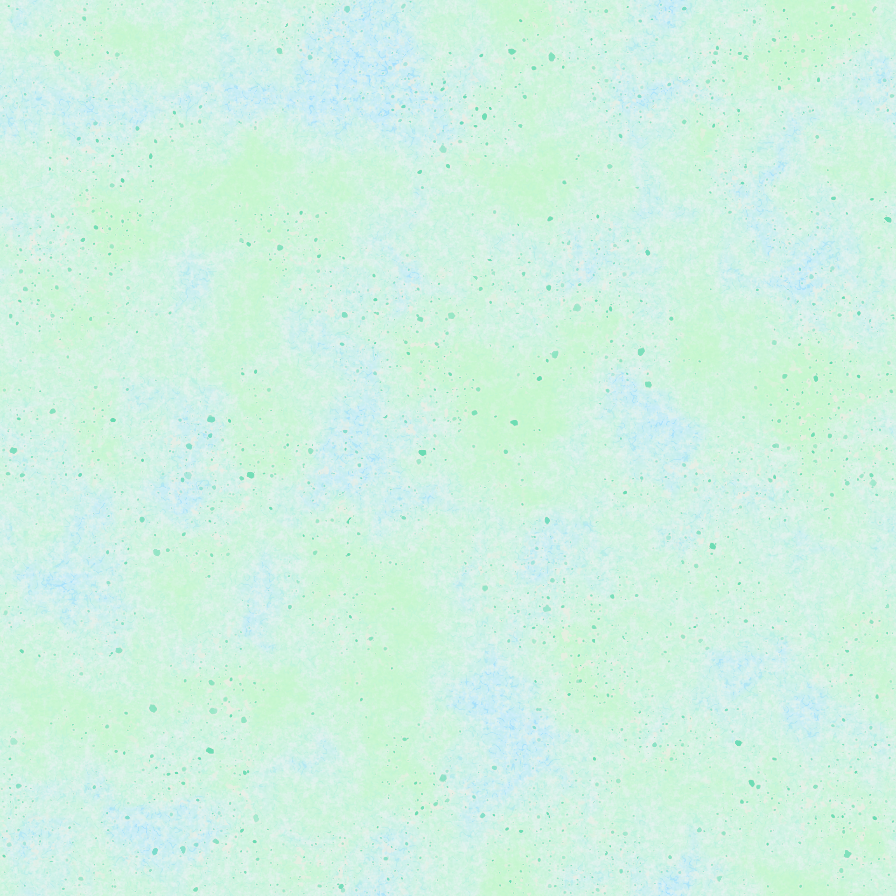
Reproduce this texture procedurally as a Shadertoy shader.

```glsl
// Pale mint plaster with soft green and sky blue clouds, fine crackle and speckles.
// Wrapped gradient noise gives the clouds, grain and veins; jittered grids scatter
// the irregular teal dots. Every frequency is whole, so the square tiles.

const vec3 GREEN = vec3(0.780, 0.968, 0.815);
const vec3 MINT  = vec3(0.815, 0.955, 0.890);
const vec3 SKY   = vec3(0.790, 0.930, 0.965);
const vec3 AZURE = vec3(0.600, 0.860, 0.995);
const vec3 AQUA  = vec3(0.700, 0.950, 0.865);
const vec3 PALE  = vec3(0.885, 0.950, 0.930);
const vec3 CREAM = vec3(0.930, 0.930, 0.895);
const vec3 TEAL  = vec3(0.370, 0.850, 0.680);

const float CLOUD_CELLS   = 6.0;   // large colour patches across the canvas
const float WARP_CELLS    = 9.0;   // bends the patch outlines
const float CLUSTER_CELLS = 7.0;   // groups of speckles
const float GRAIN_CELLS   = 64.0;  // pale mottling
const float DUST_CELLS    = 190.0; // finest light and dark grain
const float VEIN_CELLS    = 72.0;  // fine crackle
const float FLECK_CELLS   = 64.0;  // cream chips
const float CLOUD_GAIN    = 0.60;
const float WARP_AMOUNT   = 0.035;
const float GRAIN_AMOUNT  = 0.75;
const float DUST_AMOUNT   = 0.035;
const float VEIN_AMOUNT   = 0.60;

// Integer hash: three random values in 0..1 for a cell and a seed
vec3 hash3(vec2 cell, float seed) {
    uvec3 v = uvec3(ivec3(vec3(cell, seed))) * 1664525u + 1013904223u;
    v.x += v.y * v.z; v.y += v.z * v.x; v.z += v.x * v.y;
    v ^= v >> 16u;
    v.x += v.y * v.z; v.y += v.z * v.x; v.z += v.x * v.y;
    return vec3(v >> 8u) / 16777216.0;
}

float cornerSlope(vec2 cell, vec2 offset, float period, float seed) {
    float angle = 6.28318 * hash3(mod(cell, period), seed).x;
    return dot(vec2(cos(angle), sin(angle)), offset);
}

// Gradient noise that wraps after a whole number of cells
float noise(vec2 uv, float period, float seed) {
    vec2 p = uv * period, i = floor(p), f = p - i;
    vec2 w = f * f * f * (f * (f * 6.0 - 15.0) + 10.0);
    vec2 e = vec2(1.0, 0.0);
    float low  = mix(cornerSlope(i, f, period, seed),
                     cornerSlope(i + e, f - e, period, seed), w.x);
    float high = mix(cornerSlope(i + e.yx, f - e.yx, period, seed),
                     cornerSlope(i + 1.0, f - 1.0, period, seed), w.x);
    return mix(low, high, w.y);
}

float fbm(vec2 uv, float period, int octaves, float gain, float seed) {
    float sum = 0.0, amp = 1.0;
    for (int k = 0; k < octaves; k++) {
        sum += amp * noise(uv, period, seed + float(k));
        period *= 2.0;
        amp *= gain;
    }
    return sum;
}

// Thin lines along the zero crossings of noise
float veins(vec2 uv, float period, float seed) {
    return 1.0 - smoothstep(0.0, 0.12, abs(fbm(uv, period, 2, 0.7, seed)));
}

// One dot per grid cell at most; x is the dot, y its pale rim
vec2 speckles(vec2 uv, float cells, vec2 radii, float chance, float seed) {
    vec2 cell = floor(uv * cells);
    vec3 place = hash3(cell, seed), look = hash3(cell, seed + 1.0);
    vec2 d = uv - (cell + 0.25 + 0.5 * place.xy) / cells;
    float turn = 6.28318 * look.y;
    d = mat2(cos(turn), sin(turn), -sin(turn), cos(turn)) * d;
    d.y *= 1.0 + 0.4 * look.z;
    float radius = mix(radii.x, radii.y, look.x * look.x);
    float edge = length(d) - radius * (1.0 + 0.5 * noise(uv, 240.0, seed));
    float soft = max(0.7 / iResolution.y, 0.0004);
    float present = step(place.z, chance);
    float fill = 1.0 - smoothstep(-soft, soft, edge);
    float rim = 1.0 - smoothstep(0.0, 0.6 * radius + soft, abs(edge - soft));
    return present * vec2(fill * mix(0.35, 0.95, look.z), rim);
}

void mainImage(out vec4 fragColor, in vec2 fragCoord) {
    vec2 uv = fragCoord / iResolution.xy;

    // Clouds from green through mint to sky, with bent outlines
    vec2 warp = vec2(fbm(uv, WARP_CELLS, 3, 0.6, 20.0), fbm(uv, WARP_CELLS, 3, 0.6, 25.0));
    float cloud = 0.5 + CLOUD_GAIN * fbm(uv + WARP_AMOUNT * warp, CLOUD_CELLS, 6, 0.58, 10.0);
    float blueness = smoothstep(0.48, 0.92, cloud);
    float openness = smoothstep(0.10, 0.60, cloud);
    vec3 col = mix(GREEN, MINT, openness);
    col = mix(col, SKY, blueness);

    // Pale grain and fine dust, quieter inside the green patches
    float grain = fbm(uv, GRAIN_CELLS, 4, 0.85, 30.0);
    float texture_ = mix(0.4, 1.0, openness);
    col = mix(col, PALE, GRAIN_AMOUNT * texture_ * smoothstep(-0.1, 0.7, grain));
    col += DUST_AMOUNT * texture_ * vec3(1.3, 0.3, 0.8) * fbm(uv, DUST_CELLS, 2, 0.9, 35.0);

    // Crackle: pale and aqua hairlines in the mint, azure ones in the blue
    float paleVein = veins(uv, VEIN_CELLS, 40.0) * smoothstep(-0.2, 0.4, grain);
    float darkVein = veins(uv, VEIN_CELLS, 50.0) * smoothstep(-0.1, 0.4, -grain);
    col = mix(col, PALE, VEIN_AMOUNT * openness * paleVein);
    col = mix(col, AQUA, VEIN_AMOUNT * (1.0 - blueness) * texture_ * darkVein);
    col = mix(col, AZURE, VEIN_AMOUNT * blueness * (0.08 + 1.2 * darkVein));

    // Cream chips and speckles share loose clusters
    float cluster = smoothstep(-0.35, 0.5, fbm(uv, CLUSTER_CELLS, 3, 0.6, 60.0));
    float fleck = fbm(uv, FLECK_CELLS, 3, 0.75, 70.0);
    col = mix(col, CREAM, 0.75 * cluster * smoothstep(0.30, 0.60, fleck));

    vec2 marks = speckles(uv, 27.0, vec2(0.0018, 0.0048), 0.45 * cluster, 80.0);
    marks = max(marks, speckles(uv, 61.0, vec2(0.0010, 0.0028), 0.55 * cluster, 90.0));
    marks = max(marks, 0.85 * speckles(uv, 128.0, vec2(0.0005, 0.0014), 0.45 * cluster, 100.0));
    col = mix(col, CREAM, 0.40 * marks.y);
    col = mix(col, mix(TEAL, AZURE, 0.40 * blueness), marks.x);

    fragColor = vec4(clamp(col, 0.0, 1.0), 1.0);
}
```
